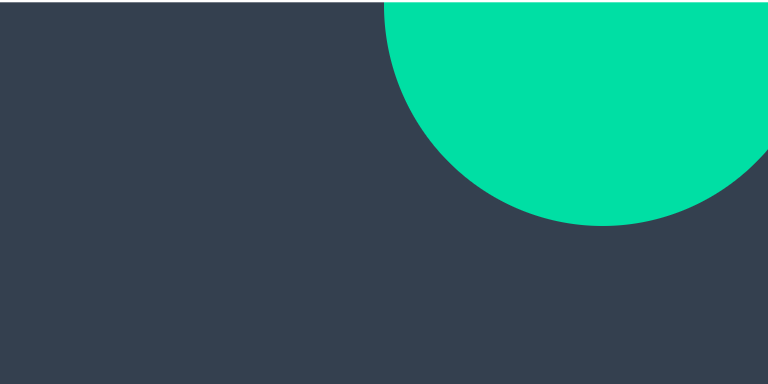
Write a WebGL 1 fragment shader that draws this background.

```glsl
precision highp float;
// A flat slate field with a large green disc hanging from the upper right,
// closed by a thin white strip along the top edge.
// Each shape is a signed distance turned into coverage one pixel wide.

uniform vec2 u_resolution;

const vec3 SLATE = vec3(0.204, 0.251, 0.310);
const vec3 GREEN = vec3(0.0, 0.876, 0.642);
const vec3 WHITE = vec3(1.0);

// Approximate signed distance to an axis-aligned, nearly round ellipse
float ellipseDistance(vec2 p, vec2 center, vec2 radii) {
    return (length((p - center) / radii) - 1.0) * min(radii.x, radii.y);
}

// Antialiased coverage: 1 inside, 0 outside
float coverage(float dist, float pixel) {
    return clamp(0.5 - dist / pixel, 0.0, 1.0);
}

void main() {
    // Canvas height is one unit
    float pixel = 1.0 / u_resolution.y;
    vec2 p = gl_FragCoord.xy * pixel;

    // Disc cut off by the top and right borders
    float disc = ellipseDistance(p, vec2(1.569, 0.987), vec2(0.569, 0.5755));
    vec3 color = mix(SLATE, GREEN, coverage(disc, pixel));

    // Thin strip along the top
    float stripThickness = 0.006;
    float strip = 1.0 - stripThickness - p.y;
    color = mix(color, WHITE, coverage(strip, pixel));

    gl_FragColor = vec4(color, 1.0);
}
```
